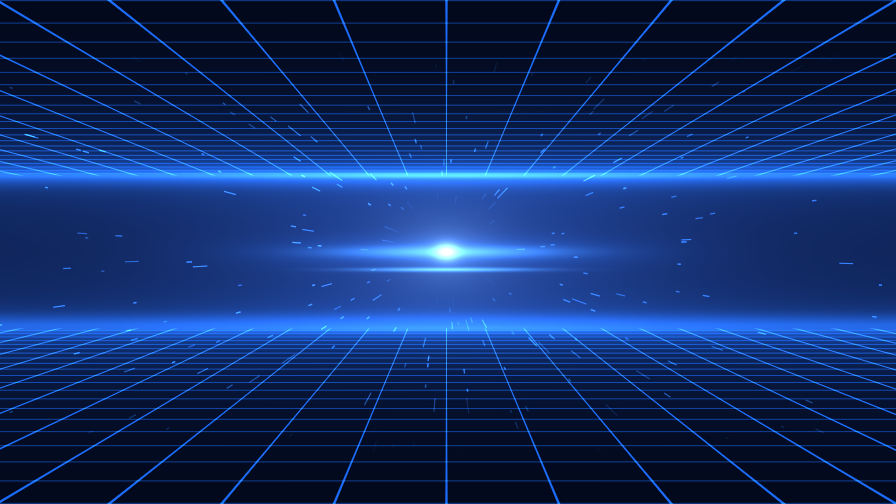
Write a Shadertoy shader that draws this background.

```glsl
// Blue neon perspective grids above and below a glowing band, with a central flare and radial sparks.

const float CENTER_SHIFT = 0.003;   // light and grids sit slightly left of the middle
const float HORIZON = 0.152;        // half height of the open band
const float VANISH = 0.031;         // extra depth past the middle
const float COLUMN_STEP = 0.4205;   // grid column spacing per unit of depth
const float ROW_STEP = 0.1735;      // grid row spacing in inverse depth
const float ROW_PHASE = 0.12;
const float LOWER_STREAK = -0.035;  // height of the second flare streak
const float SPARK_SECTORS = 60.0;
const float SPARK_RING = 0.070;     // radial size of a spark cell
const float SPARK_DENSITY = 0.24;
const int SPARK_LAYERS = 2;

const vec3 NIGHT = vec3(0.008, 0.030, 0.100);
const vec3 PLANE_HAZE = vec3(0.065, 0.180, 0.400);
const vec3 BAND = vec3(0.058, 0.140, 0.345);
const vec3 HAZE = vec3(0.075, 0.120, 0.240);
const vec3 GLOW = vec3(0.10, 0.32, 0.68);
const vec3 COLUMN = vec3(0.10, 0.39, 0.88);
const vec3 ROW = vec3(0.05, 0.20, 0.45);
const vec3 CYAN = vec3(0.30, 0.62, 0.85);
const vec3 SPARK = vec3(0.18, 0.44, 0.80);
const vec3 HOT = vec3(0.70, 0.85, 0.92);

vec2 hash2(vec2 p) {
    vec2 q = vec2(dot(p, vec2(127.1, 311.7)), dot(p, vec2(269.5, 183.3)));
    return fract(sin(q) * 43758.5);
}

float gauss(float x, float width) {
    x /= width;
    return exp(-x * x);
}

// Antialiased stroke that dims instead of vanishing when thinner than a pixel
float stroke(float dist, float halfWidth, float px) {
    float w = max(halfWidth, 0.5 * px);
    return clamp((w - dist) / px + 0.5, 0.0, 1.0) * halfWidth / w;
}

float toNearest(float x) {
    return abs(fract(x + 0.5) - 0.5);
}

vec3 gridLines(vec2 p, float px) {
    float depth = abs(p.y) + VANISH;
    float u = p.x / (COLUMN_STEP * depth);
    float slope = u * COLUMN_STEP;
    float columnDist = toNearest(u) * COLUMN_STEP * depth / sqrt(1.0 + slope * slope);
    float column = stroke(columnDist, 0.0008 + 0.0105 * depth * depth * depth, px);

    float gap = ROW_STEP * depth * depth;
    float rowDist = toNearest(1.0 / (depth * ROW_STEP) + ROW_PHASE) * gap;
    float row = stroke(rowDist, 0.0010, px);
    row = mix(0.15, row, smoothstep(1.5, 5.0, gap / px));

    float nearHorizon = 1.0 - smoothstep(HORIZON, 0.34, abs(p.y));
    vec3 tint = mix(COLUMN, CYAN, 0.5 * nearHorizon);
    return tint * column * (1.0 - 0.25 * nearHorizon) + ROW * row;
}

// Dashes scattered over polar cells, pointing away from the light
float sparks(vec2 p, float px) {
    float radius = length(p) + 0.0001;
    float turn = atan(p.y, p.x) / 6.28318 + 0.5;
    float sum = 0.0;
    for (int i = 0; i < SPARK_LAYERS; i++) {
        float layer = float(i);
        vec2 polar = vec2(turn * SPARK_SECTORS, radius / SPARK_RING + layer * 0.5);
        vec2 cell = floor(polar);
        vec2 seed = cell + layer * 37.0;
        vec2 spot = 0.25 + 0.5 * hash2(seed);
        vec2 style = hash2(seed + 91.7);
        vec2 offset = abs(polar - cell - spot);
        float across = offset.x * 6.28318 * radius / SPARK_SECTORS;
        float along = offset.y * SPARK_RING;
        float halfLength = mix(0.003, 0.017, style.y * style.y);
        float dash = stroke(across, mix(0.0015, 0.0010, style.y), px);
        dash *= clamp((halfLength - along) / px + 0.5, 0.0, 1.0);
        sum += dash * step(style.x, SPARK_DENSITY) * mix(0.4, 1.0, hash2(seed + 13.1).x);
    }
    return sum * smoothstep(0.08, 0.2, radius) * (1.0 - smoothstep(0.22, 0.42, abs(p.y)));
}

void mainImage(out vec4 fragColor, in vec2 fragCoord) {
    float px = 1.0 / iResolution.y;
    vec2 p = (fragCoord - 0.5 * iResolution.xy) * px;
    p.x += CENTER_SHIFT;
    float beyond = abs(p.y) - HORIZON;
    float outside = smoothstep(-px, px, beyond);
    float middle = gauss(p.x, 0.55);
    bool upper = p.y > 0.0;

    // Band and dark grid planes
    vec3 band = BAND + HAZE * gauss(p.x, 0.5) * gauss(p.y, 0.2);
    vec3 plane = NIGHT + PLANE_HAZE * exp(-max(beyond, 0.0) / 0.095);
    float grounded = smoothstep(-0.02, 0.02, beyond);
    vec3 color = mix(band, plane, grounded);
    color += gridLines(p, px) * outside;

    // Horizon glow: crisp above, softer and set inside the band below
    float glowDist = beyond + (upper ? 0.002 : 0.008);
    float falloff = glowDist < 0.0 ? 0.040 : 0.030;
    float edge = gauss(glowDist, 0.020) * 0.48 + exp(-abs(glowDist) / falloff) * 0.42;
    color += GLOW * edge * (0.82 + 0.3 * middle);
    float rim = gauss(beyond, 0.006) * (upper ? 1.0 : 0.35);
    color += CYAN * rim * (0.12 + 0.5 * gauss(p.x, 0.45));

    color += SPARK * sparks(p, px);

    // Central flare with two horizontal streaks
    float reach = length(p * vec2(0.75, 1.0));
    float core = gauss(reach, 0.017);
    float halo = exp(-reach / 0.055);
    float streak = gauss(p.y, 0.011) * gauss(p.x, 0.21);
    float wide = gauss(p.y, 0.028) * gauss(p.x, 0.32);
    float thin = gauss(p.y - LOWER_STREAK, 0.004) * gauss(p.x, 0.16);
    color += HOT * (0.7 * core + 0.38 * halo) + CYAN * (0.6 * streak + 0.8 * thin) + GLOW * 0.38 * wide;

    fragColor = vec4(clamp(color, 0.0, 1.0), 1.0);
}
```
